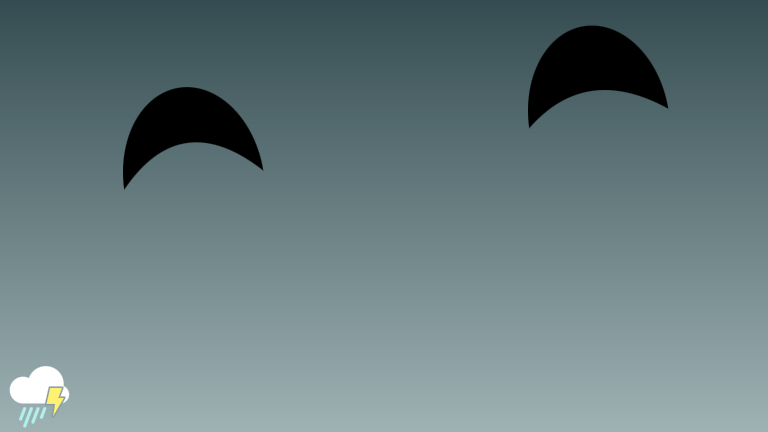
Reproduce this background procedurally as a WebGL 2 fragment shader.

```glsl
#version 300 es
precision highp float;
// A slate sky gradient with two dark crescents and a small storm cloud.
// Each crescent is a sheared ellipse cut from below by a quadratic curve;
// the cloud, rain and bolt are signed distances. Canvas height = 100 units.
uniform vec2 u_resolution;
out vec4 fragColor;

const vec3 SKY_TOP = vec3(0.205, 0.298, 0.318);
const vec3 SKY_BOTTOM = vec3(0.622, 0.700, 0.708);
const vec3 CRESCENT = vec3(0.0);
const vec3 CLOUD = vec3(1.0);
const vec3 RAIN = vec3(0.70, 0.94, 0.92);
const vec3 BOLT = vec3(1.0, 0.95, 0.45);
const vec3 BOLT_EDGE = vec3(0.53, 0.61, 0.64);

// Antialiased coverage of a field that is negative inside.
float coverage(float field) {
    return clamp(0.5 - field / max(fwidth(field), 1e-4), 0.0, 1.0);
}

float circle(vec2 p, vec2 center, float radius) {
    return length(p - center) - radius;
}

float box(vec2 p, vec2 center, vec2 halfSize) {
    vec2 d = abs(p - center) - halfSize;
    return length(max(d, 0.0)) + min(max(d.x, d.y), 0.0);
}

float segment(vec2 p, vec2 a, vec2 b) {
    vec2 pa = p - a, ba = b - a;
    return length(pa - ba * clamp(dot(pa, ba) / dot(ba, ba), 0.0, 1.0));
}

// Height at x of a quadratic curve that starts at the origin.
float curveHeight(float x, vec2 control, vec2 end) {
    vec2 bend = end - 2.0 * control;
    float root = sqrt(max(control.x * control.x + bend.x * x, 0.0));
    float t = (root - control.x) / bend.x;
    return (2.0 * control.y + bend.y * t) * t;
}

// Crescent whose left tip is at the given point.
float crescent(vec2 p, vec2 tip, float innerRise) {
    vec2 q = p - tip;
    vec2 d = q - vec2(16.2, 2.0);
    d.x += 0.074 * d.y;
    float dome = length(d / vec2(16.35, 21.83)) - 1.0;
    float floorY = curveHeight(q.x, vec2(13.0, innerRise), vec2(31.95, 4.75));
    return coverage(dome) * coverage(floorY - q.y);
}

float cloud(vec2 p) {
    float d = circle(p, vec2(5.35, 9.7), 3.1);
    d = min(d, circle(p, vec2(10.6, 11.1), 4.15));
    d = min(d, circle(p, vec2(13.9, 8.7), 2.1));
    return min(d, box(p, vec2(9.6, 8.4), vec2(4.3, 1.8)));
}

// Four slanted drops of differing length.
float rain(vec2 p) {
    vec4 drop = vec4(2.4, 4.0, 3.1, 2.0);
    float d = 1e3;
    for (int i = 0; i < 4; i++) {
        vec2 top = vec2(5.7 + 1.55 * float(i), 5.4);
        d = min(d, segment(p, top, top - drop[i] * vec2(0.38, 1.0)));
    }
    return d - 0.36;
}

// Signed distance to the lightning polygon.
float bolt(vec2 p) {
    vec2 v[7] = vec2[7](vec2(11.6, 10.2), vec2(14.35, 10.2), vec2(13.5, 7.9),
        vec2(14.8, 7.9), vec2(12.3, 3.7), vec2(12.75, 6.5), vec2(10.75, 6.5));
    float d = 1e3, side = 1.0;
    for (int i = 0; i < 7; i++) {
        vec2 a = v[i], b = v[(i + 1) % 7];
        d = min(d, segment(p, a, b));
        bool crosses = (a.y > p.y) != (b.y > p.y);
        if (crosses && p.x < a.x + (b.x - a.x) * (p.y - a.y) / (b.y - a.y)) side = -side;
    }
    return d * side;
}

void main() {
    vec2 p = 100.0 * gl_FragCoord.xy / u_resolution.y;
    vec3 color = mix(SKY_BOTTOM, SKY_TOP, p.y / 100.0);

    // Crescents
    color = mix(color, CRESCENT, crescent(p, vec2(28.7, 56.0), 19.4));
    color = mix(color, CRESCENT, crescent(p, vec2(122.45, 70.25), 15.0));

    // Storm cloud
    float boltDistance = bolt(p);
    color = mix(color, RAIN, coverage(rain(p)));
    color = mix(color, CLOUD, coverage(cloud(p)));
    color = mix(color, BOLT_EDGE, coverage(boltDistance - 0.35));
    color = mix(color, BOLT, coverage(boltDistance));

    fragColor = vec4(color, 1.0);
}
```
